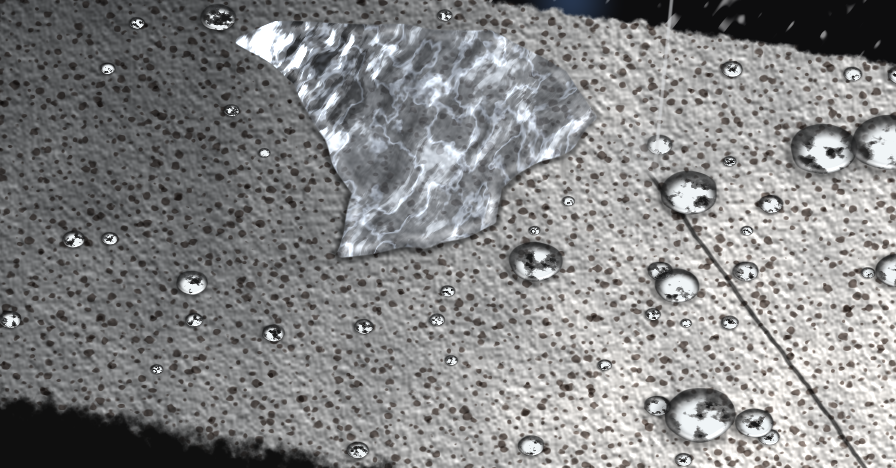
A Shadertoy shader for this texture:

```glsl
// Water drops and a spilled puddle on a rough, pitted stone slab
float hash(vec2 p) {
    return fract(sin(dot(p, vec2(127.1, 311.7))) * 43758.5453);
}

vec2 hash2(vec2 p) {
    return vec2(hash(p), hash(p + 57.3));
}

float noise(vec2 p) {
    vec2 i = floor(p), f = fract(p);
    f = f * f * (3.0 - 2.0 * f);
    return mix(mix(hash(i), hash(i + vec2(1, 0)), f.x),
               mix(hash(i + vec2(0, 1)), hash(i + vec2(1, 1)), f.x), f.y);
}

float fbm(vec2 p) {
    float sum = 0.0, gain = 0.5;
    for (int i = 0; i < 4; i++) {
        sum += gain * noise(p);
        p = mat2(1.6, 1.2, -1.2, 1.6) * p + 3.7;
        gain *= 0.5;
    }
    return sum / 0.94;
}

// Signed distance to the puddle outline, negative inside
float puddleDistance(vec2 p) {
    const vec2 rim[12] = vec2[12](
        vec2(0.51, 0.92), vec2(0.58, 0.95), vec2(1.04, 0.93), vec2(1.20, 0.84),
        vec2(1.26, 0.75), vec2(1.22, 0.70), vec2(1.06, 0.61), vec2(1.04, 0.53),
        vec2(0.90, 0.48), vec2(0.74, 0.46), vec2(0.77, 0.59), vec2(0.64, 0.83));
    float d = 1e3, side = 1.0;
    for (int i = 0; i < 12; i++) {
        vec2 a = rim[i], b = rim[(i + 11) % 12], e = b - a, w = p - a;
        vec2 q = w - e * clamp(dot(w, e) / dot(e, e), 0.0, 1.0);
        d = min(d, dot(q, q));
        bvec3 c = bvec3(p.y >= a.y, p.y < b.y, e.x * w.y > e.y * w.x);
        if (all(c) || all(not(c))) side = -side;
    }
    return side * sqrt(d) - 0.012;
}

float topEdge(float x) { return 0.98 - 0.158 * (x - 1.17); }
float bottomEdge(float x) { return 0.155 - 0.2 * x; }

vec3 stone(vec2 p) {
    float light = 0.32 + 0.2 * (1.0 - p.y) + 0.36 * smoothstep(0.2, 1.65, p.x);
    light *= 0.85 + 0.3 * fbm(p * 9.0);

    // Lit grain relief
    vec2 toLight = vec2(0.003, 0.005);
    float relief = noise(p * 85.0) - noise((p + toLight) * 85.0);
    relief += 0.6 * (noise(p * 150.0) - noise((p + toLight) * 150.0));
    vec3 col = light * (1.0 + 0.5 * relief) * mix(vec3(0.96, 1.0, 1.04), vec3(1.02, 1.0, 0.975), light);

    // Dark pits
    vec2 g = p * vec2(42.0, 50.0), cell = floor(g);
    for (int k = 0; k < 9; k++) {
        vec2 id = cell + vec2(k % 3, k / 3) - 1.0;
        float r = 0.12 + 0.3 * pow(hash(id + 9.1), 2.0);
        float d = length(g - id - hash2(id)) + 0.25 * (noise(g * 3.0) - 0.5);
        float pit = smoothstep(r + 0.12, r - 0.12, d) * step(0.25, hash(id + 4.4));
        col *= mix(vec3(1), vec3(0.5, 0.46, 0.44), pit);
    }
    return col;
}

vec3 puddle(vec3 col, vec2 p, float px) {
    float d = puddleDistance(p + 0.025 * (vec2(noise(p * 14.0), noise(p * 14.0 + 8.0)) - 0.5));
    vec2 flow = mat2(0.8, 0.6, -0.6, 0.8) * p;
    flow += 0.06 * vec2(fbm(p * 7.0), fbm(p * 7.0 + 5.0));
    float ripple = fbm(flow * vec2(45.0, 16.0));
    float crest = 1.0 - abs(2.0 * fbm(flow * vec2(26.0, 18.0) + 4.0) - 1.0);
    float glare = smoothstep(0.35, 0.0, length(p - vec2(0.6, 0.9)));

    vec3 water = mix(col, vec3(0.46, 0.48, 0.51), 0.6) * (0.45 + 1.0 * ripple);
    water += vec3(0.22, 0.24, 0.27) * smoothstep(0.82, 1.0, crest);
    water += vec3(0.75, 0.8, 0.85) * smoothstep(0.56, 0.7, ripple) * (0.25 + 0.75 * glare);
    water *= 1.0 - 0.6 * glare * smoothstep(0.46, 0.34, ripple);
    water += 0.25 * smoothstep(0.014, 0.0, abs(d + 0.016)) * noise(p * 30.0);

    col *= 1.0 - 0.5 * smoothstep(0.014, 0.0, abs(d - 0.002)) * smoothstep(0.9, 0.6, p.y);
    return mix(col, water, smoothstep(px, -px, d));
}

// Glassy drop: dark upper rim, sparkling light gathered below
vec3 drop(vec3 col, vec2 p, float r, float seed, float px) {
    vec2 q = p / (r * vec2(1.0, 0.76));
    float d = length(q) + 0.1 * (noise(q * 1.7 + seed) - 0.5), aa = px / r;
    col *= 1.0 - 0.35 * smoothstep(1.3, 0.9, length(q + vec2(0.1, 0.12)));
    float shard = fbm(q * 2.6 + seed);
    float focus = smoothstep(0.95, 0.55, length(q - vec2(0.08, -0.18)));
    vec3 inside = mix(col, vec3(0.4, 0.41, 0.42), 0.4) * (0.5 + shard);
    inside *= 1.0 - 0.7 * smoothstep(0.6, 0.95, d) * (0.4 + 0.6 * noise(q * 2.0 + seed));
    inside = mix(inside, vec3(0.94, 0.96, 0.97), focus * smoothstep(0.4, 0.54, shard));
    inside = mix(inside, vec3(0.1), focus * smoothstep(0.38, 0.28, shard));
    inside += 0.3 * smoothstep(0.12, 0.0, abs(d - 0.9)) * smoothstep(0.2, -0.8, q.y);
    return mix(col, inside, smoothstep(1.0 + aa, 1.0 - aa, d));
}

vec3 scatterDrops(vec3 col, vec2 p, float size, float amount, float px) {
    vec2 cell = floor(p / size);
    for (int k = 0; k < 9; k++) {
        vec2 id = cell + vec2(k % 3, k / 3) - 1.0;
        vec2 c = (id + 0.2 + 0.6 * hash2(id + size)) * size;
        float r = size * mix(0.13, 0.32, hash(id + 21.0));
        bool onSlab = c.y < topEdge(c.x) - 0.5 * r && c.y > bottomEdge(c.x) + r;
        if (hash(id + 33.0 + size) < amount && onSlab && puddleDistance(c) > r)
            col = drop(col, p - c, r, 40.0 * hash(id + 2.0), px);
    }
    return col;
}

void mainImage(out vec4 fragColor, in vec2 fragCoord) {
    float px = 1.0 / iResolution.y;
    vec2 p = fragCoord * px;
    vec3 col = stone(p);

    // Crack running down to the right
    float crackX = 1.39 + 0.73 * (0.63 - p.y) + 0.012 * (fbm(vec2(p.y * 22.0, 2.0)) - 0.5);
    float crack = smoothstep(0.009, 0.002, abs(p.x - crackX)) * smoothstep(0.64, 0.61, p.y);
    col *= 1.0 - 0.65 * crack;

    col = puddle(col, p, px);
    col = scatterDrops(col, p, 0.09, 0.2, px);
    col = scatterDrops(col, p, 0.26, 0.5, px);

    // Dark surroundings with a blue blur and flying spray
    float ragged = fbm(p * 38.0) - 0.5;
    vec3 dark = vec3(0.05, 0.05, 0.055) + vec3(0.1, 0.16, 0.25) * smoothstep(0.12, 0.0, length(p - vec2(1.22, 1.0)));
    dark += 0.5 * smoothstep(0.78, 0.95, noise(mat2(20, 60, 16, -48) * p));
    col = mix(col, dark, smoothstep(-0.006, 0.008, p.y - topEdge(p.x) + 0.03 * ragged));
    col = mix(col, vec3(0.06), smoothstep(0.025, -0.025, p.y - bottomEdge(p.x) + 0.08 * ragged));

    // Thin falling stream and its splash
    float stream = smoothstep(0.006, 0.001, abs(p.x - 1.4 - 0.1 * (p.y - 0.65))) * smoothstep(0.63, 0.7, p.y);
    float splash = smoothstep(0.09, 0.0, length(p - vec2(1.38, 0.67))) * fbm(p * 30.0);
    col = mix(col, vec3(0.86, 0.87, 0.88), 0.6 * stream + 0.5 * splash);

    fragColor = vec4(clamp(col, 0.0, 1.0), 1.0);
}
```
